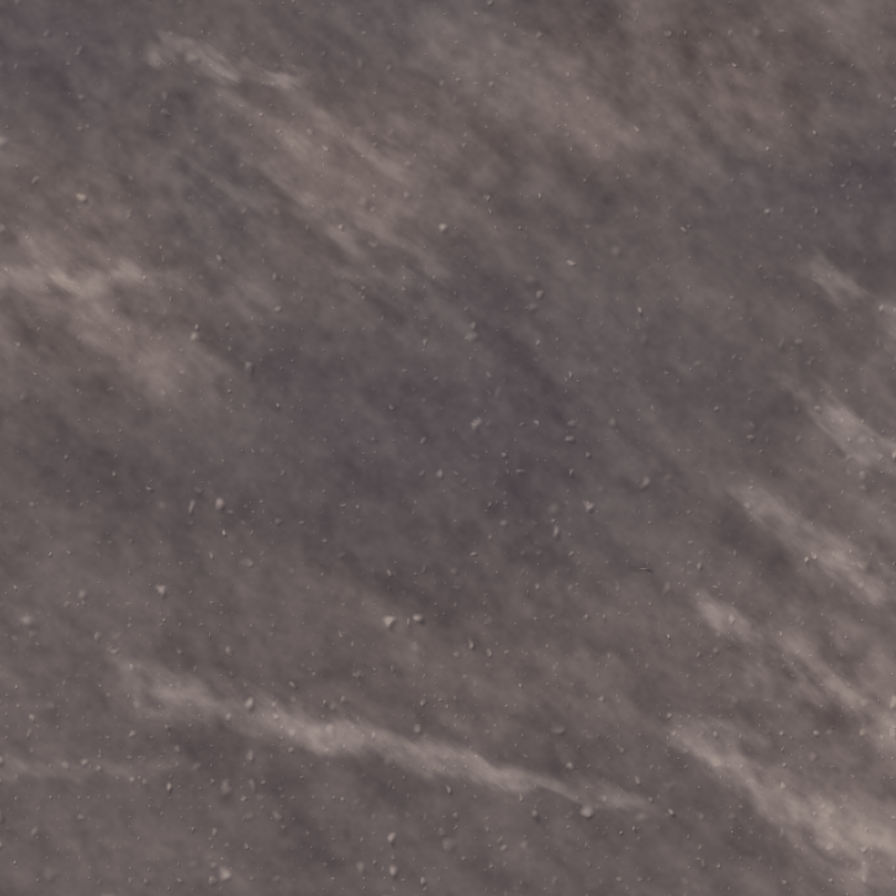
A three.js fragment shader for this texture:

```glsl
varying vec2 vUv;

float hash(vec2 p) {
  p = fract(p * vec2(0.1031, 0.1137));
  p += dot(p, p.yx + 33.33);
  return fract((p.x + p.y) * p.x * 7.13);
}

float noise(vec2 p) {
  vec2 i = floor(p), f = fract(p);
  f = f * f * (3.0 - 2.0 * f);
  return mix(mix(hash(i), hash(i + vec2(1, 0)), f.x),
             mix(hash(i + vec2(0, 1)), hash(i + vec2(1, 1)), f.x), f.y);
}

float fbm(vec2 p) {
  float sum = 0.0, amp = 0.5;
  for (int i = 0; i < 5; i++) {
    sum += amp * noise(p);
    p = mat2(1.6, 1.2, -1.2, 1.6) * p + 17.3;
    amp *= 0.5;
  }
  return sum;
}

// Soft elliptical patch
float patchAt(vec2 p, vec2 centre, vec2 radius) {
  vec2 d = (p - centre) / radius;
  return exp(-dot(d, d));
}

// Soft streak from a to b, its half width going from wa to wb
float wisp(vec2 p, vec2 a, vec2 b, float wa, float wb) {
  vec2 d = b - a;
  float h = clamp(dot(p - a, d) / dot(d, d), 0.0, 1.0);
  float w = mix(wa, wb, h);
  float ends = smoothstep(0.0, 0.1, h) * (1.0 - smoothstep(0.75, 1.0, h));
  return (1.0 - smoothstep(0.2 * w, w, length(p - a - d * h))) * ends;
}

// Scattered pebbles: soft pale lumps with a faint shaded side
float pebbles(vec2 p, float cells, float share) {
  p += 0.25 / cells * (vec2(noise(p * cells * 2.7), noise(p * cells * 2.7 + 50.0)) - 0.5);
  vec2 g = p * cells, id = floor(g);
  vec2 centre = 0.38 + 0.24 * vec2(hash(id + 11.0), hash(id + 29.0));
  vec2 d = fract(g) - centre;
  d.x *= 0.8 + 0.7 * hash(id + 47.0);
  float radius = mix(0.16, 0.34, hash(id + 61.0));
  float lit = 1.0 - smoothstep(0.0, radius, length(d));
  float shade = 1.0 - smoothstep(0.0, radius, length(d - vec2(0.12, -0.14)));
  float strength = 0.3 + 0.9 * pow(hash(id + 83.0), 2.0);
  return step(hash(id + 3.7), share) * strength * (lit - 0.35 * shade);
}

void main() {
  vec2 p = vUv;

  // Coordinates along and across the downhill drift
  vec2 drift = vec2(dot(p, vec2(0.78, -0.62)), dot(p, vec2(0.62, 0.78)));
  float broad = fbm(p * 4.0 + 5.0) - 0.48;
  float streaks = fbm(drift * vec2(8.0, 23.0) + 2.0 * broad) - 0.48;
  float fine = fbm(drift * vec2(38.0, 62.0) + 40.0) - 0.48;
  float grain = 0.6 * noise(p * 85.0) + 0.4 * noise(p * 170.0 + 8.0) - 0.5;

  // Dusty and dark regions with ragged outlines
  vec2 q = p + 0.16 * (vec2(fbm(drift * vec2(7.0, 14.0) + 31.0),
                            fbm(drift * vec2(7.0, 14.0) + 71.0)) - 0.48);
  float dust = patchAt(q, vec2(0.40, 0.82), vec2(0.17, 0.12))
             + patchAt(q, vec2(0.77, 0.92), vec2(0.22, 0.11))
             + 0.9 * patchAt(q, vec2(0.08, 0.72), vec2(0.12, 0.13))
             + 0.7 * patchAt(q, vec2(0.14, 0.59), vec2(0.09, 0.07))
             + 0.4 * patchAt(q, vec2(0.55, 0.26), vec2(0.30, 0.10))
             + 0.7 * patchAt(q, vec2(0.97, 0.18), vec2(0.15, 0.26));
  float dark = patchAt(q, vec2(0.48, 0.56), vec2(0.34, 0.17))
             + patchAt(q, vec2(0.23, 0.81), vec2(0.07, 0.10))
             + patchAt(q, vec2(0.47, 0.99), vec2(0.16, 0.06))
             + patchAt(q, vec2(0.05, 0.95), vec2(0.12, 0.08))
             + patchAt(q, vec2(0.95, 0.79), vec2(0.16, 0.08));

  // Pale wisps, frayed along the drift
  vec2 fray = p + 0.05 * vec2(streaks, fbm(drift * vec2(14.0, 45.0) + 9.0) - 0.48);
  float pale = 0.0;
  for (int i = 0; i < 5; i++) {
    float k = float(i);
    vec2 start = vec2(0.88 - 0.035 * k, 0.71 - 0.125 * k + 0.02 * hash(vec2(k, 5.0)));
    pale += wisp(fray, start, start + vec2(0.32, -0.22), 0.019, 0.034 + 0.009 * k);
  }
  for (int i = 0; i < 12; i++) {
    float k = float(i);
    vec2 start = vec2(0.46 * hash(vec2(k, 17.0)), 0.68 + 0.24 * hash(vec2(k, 53.0)));
    pale += 0.4 * wisp(fray, start, start + vec2(0.13, -0.09), 0.014, 0.02);
  }
  pale += 1.1 * wisp(fray, vec2(0.09, 0.245), vec2(0.80, 0.085), 0.042, 0.014);
  pale += 0.6 * wisp(fray, vec2(-0.1, 0.68), vec2(0.25, 0.70), 0.019, 0.014);
  pale += 0.4 * wisp(fray, vec2(-0.1, 0.145), vec2(0.25, 0.14), 0.02, 0.015);
  pale += 0.9 * wisp(fray, vec2(0.16, 0.95), vec2(0.37, 0.905), 0.02, 0.008);
  pale = min(pale, 1.1) * (1.0 + 1.2 * streaks + 1.2 * fine);

  // Pebbles thin out over the upper ground
  float density = 1.0 - 0.5 * smoothstep(0.1, 0.6, p.y);
  float grit = 1.1 * pebbles(p + 0.3, 32.0, 0.14 * density)
             + 0.8 * pebbles(p + 0.7, 55.0, 0.26 * density)
             + 0.5 * pebbles(p + 1.1, 88.0, 0.40 * density);

  float tone = 0.23 + 0.35 * broad + 0.50 * streaks + 0.48 * fine
             + dust * (0.24 + 0.9 * streaks + 0.35 * fine)
             - 0.14 * dark + 0.50 * pale + grit + 0.26 * grain;

  // Cool dark soil to warm pale dust
  vec3 color = mix(vec3(0.345, 0.307, 0.311), vec3(0.53, 0.48, 0.467), clamp(tone, -0.2, 1.5));
  color += vec3(0.008, 0.001, -0.007) * (dust - dark);
  gl_FragColor = vec4(color, 1.0);
}
```
